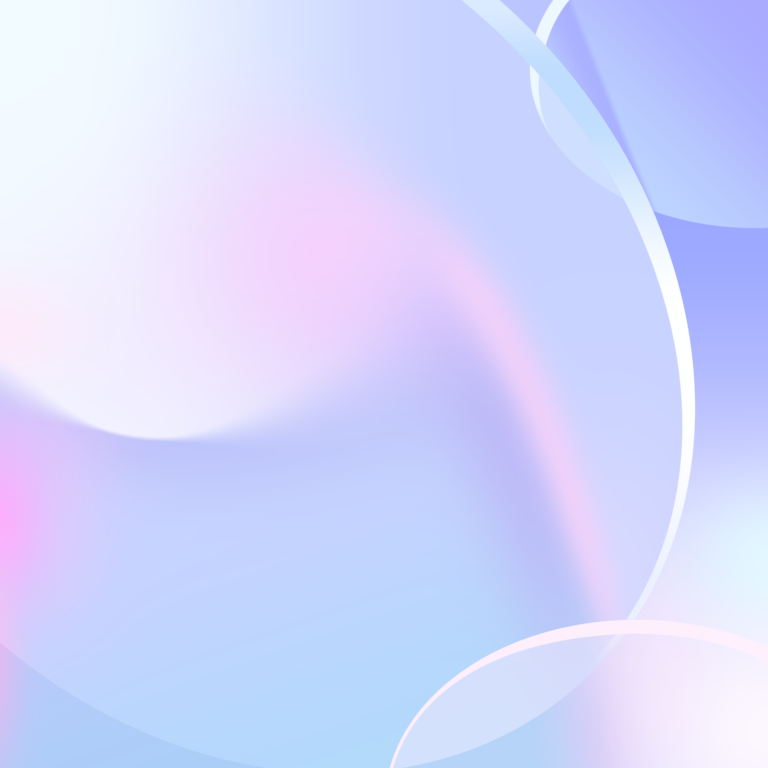
This background is drawn by a Shadertoy shader. Its source:

```glsl
// Pastel silk folds beneath three overlapping glassy ellipses with bright rims.

// Signed distance (approximate) to an ellipse; tilt skews its axes.
float ellipse(vec2 p, vec2 centre, vec2 radius, float tilt) {
    vec2 q = (p - centre) / radius;
    float norm = 1.0 - tilt * tilt;
    float k = max(sqrt((dot(q, q) + 2.0 * tilt * q.x * q.y) / norm), 1e-3);
    vec2 gradient = (q + tilt * q.yx) / (radius * k * norm);
    return (k - 1.0) / max(length(gradient), 1e-3);
}

// Soft elliptical spot, 1 at its centre.
float glow(vec2 p, vec2 centre, vec2 radius) {
    vec2 q = (p - centre) / radius;
    return exp(-dot(q, q));
}

float bell(float x, float width) {
    return exp(-x * x / (width * width));
}

// Antialiased coverage of the inside of a distance field.
float fill(float d) {
    float pixel = 0.9 / min(iResolution.x, iResolution.y);
    return 1.0 - smoothstep(-pixel, pixel, d);
}

// Rim lying just inside a distance field.
float rim(float d, float width) {
    return fill(d) * (1.0 - fill(d + width));
}

vec3 silk(vec2 p) {
    // Steep ridge on the right, blurred towards its top
    float t = p.y - 0.15;
    float ridge = 0.80 - 0.25 * t - 0.6 * t * t * t;
    float slope = 0.25 + 1.8 * t * t;
    float d = (p.x - ridge) / sqrt(1.0 + slope * slope);
    float blur = mix(0.018, 0.075, smoothstep(0.35, 0.85, p.y));
    float inside = 1.0 - smoothstep(-blur, blur, d);

    // Shallow wave, sharp only around its trough
    float dx = p.x - 0.215;
    float wave = 0.428 + mix(1.9, 1.1, smoothstep(0.1, 0.35, p.x)) * dx * dx / (1.0 + 3.0 * dx * dx);
    float h = p.y - wave;
    float waveBlur = 0.004 + 0.12 * smoothstep(0.2, 0.6, p.x) + 0.035 * (1.0 - smoothstep(0.0, 0.14, p.x));
    float below = inside * (1.0 - smoothstep(-waveBlur, waveBlur, h));

    // Upper sheet
    vec3 color = mix(vec3(0.95, 0.985, 1.0), vec3(0.785, 0.825, 1.0), smoothstep(0.08, 0.6, p.x));
    color = mix(color, vec3(0.945, 0.935, 1.0), 0.85 * glow(p, vec2(0.16, 0.54), vec2(0.22, 0.2)));
    color = mix(color, vec3(0.86, 0.86, 1.0), 0.7 * glow(p, vec2(0.8, 0.25), vec2(0.12, 0.2)));
    color = mix(color, vec3(0.96, 0.825, 0.99), inside * glow(p, vec2(0.43, 0.665), vec2(0.2, 0.18)));
    color = mix(color, vec3(0.85, 0.77, 0.995), 0.8 * inside * glow(p, vec2(0.61, 0.57), vec2(0.13, 0.1)));
    color = mix(color, vec3(1.0, 0.91, 0.98), 0.8 * glow(p, vec2(0.0, 0.57), vec2(0.09, 0.07)));

    // Lower sheet with shaded folds
    vec3 lower = mix(vec3(0.70, 0.85, 0.985), vec3(0.78, 0.825, 1.0), smoothstep(-0.05, 0.42, p.y + 0.35 * (0.4 - p.x)));
    lower = mix(lower, vec3(0.735, 0.76, 0.98), 0.85 * bell(h, 0.04 + 0.12 * p.x));
    lower = mix(lower, vec3(0.735, 0.715, 0.965), 0.8 * bell(d + 0.055, 0.07) * smoothstep(-0.1, 0.4, p.y));
    lower = mix(lower, vec3(0.85, 0.76, 0.985), 0.85 * glow(p, vec2(0.03, 0.42), vec2(0.11, 0.07)));
    lower = mix(lower, vec3(0.87, 0.80, 0.985), 0.7 * glow(p, vec2(0.07, 0.32), vec2(0.07, 0.13)));
    lower = mix(lower, vec3(1.0, 0.67, 0.995), glow(p, vec2(-0.01, 0.32), vec2(0.065, 0.1)));
    lower = mix(lower, vec3(0.96, 0.76, 0.96), 0.9 * glow(p, vec2(-0.01, 0.14), vec2(0.035, 0.14)));
    color = mix(color, lower, below);

    // Pink crest
    float crest = bell(d, 0.02 + 0.025 * p.y) * smoothstep(0.0, 0.35, p.y) * (1.0 - smoothstep(0.6, 0.8, p.y));
    return mix(color, vec3(0.955, 0.82, 0.98), 0.85 * crest);
}

void mainImage(out vec4 fragColor, in vec2 fragCoord) {
    vec2 p = fragCoord / iResolution.xy;
    float big = ellipse(p, vec2(0.319, 0.587), vec2(0.586, 0.594), 0.2);
    float upper = ellipse(p, vec2(0.983, 0.909), vec2(0.293, 0.206), 0.0);
    float lower = ellipse(p, vec2(0.829, -0.048), vec2(0.328, 0.241), 0.0);
    float outside = 1.0 - fill(big);
    vec3 color = silk(p);

    // Backdrop around the large ellipse
    vec3 backdrop = mix(vec3(0.91, 0.90, 1.0), vec3(0.61, 0.66, 1.0), smoothstep(0.16, 0.72, p.y));
    backdrop = mix(backdrop, vec3(0.73, 0.77, 1.0), smoothstep(0.78, 0.95, p.y));
    backdrop = mix(backdrop, vec3(0.83, 0.77, 0.96), glow(p, vec2(0.77, 0.04), vec2(0.07, 0.15)));
    backdrop = mix(backdrop, vec3(0.96, 0.88, 0.985), 0.8 * glow(p, vec2(0.87, 0.12), vec2(0.08, 0.12)));
    backdrop = mix(backdrop, vec3(0.88, 0.97, 1.0), glow(p, vec2(1.01, 0.27), vec2(0.11, 0.1)));
    backdrop = mix(backdrop, vec3(1.0, 0.985, 1.0), glow(p, vec2(1.0, 0.05), vec2(0.13, 0.13)));
    vec3 shaded = color * vec3(0.94, 0.955, 0.985);
    color = mix(color, mix(shaded, backdrop, smoothstep(0.69, 0.81, p.x + 0.1 * p.y)), outside);

    // Upper right ellipse, with a dark wedge beside its rim
    vec3 pane = mix(vec3(0.74, 0.83, 1.0), vec3(0.665, 0.67, 1.0), smoothstep(1.55, 1.98, p.x + p.y));
    float wedgeEdge = 0.736 + 0.4 * (1.0 - p.y);
    float wedge = smoothstep(-0.07, 0.0, p.x - wedgeEdge) * (1.0 - smoothstep(0.0, 0.012, p.x - wedgeEdge));
    pane = mix(pane, vec3(0.655, 0.675, 1.0), 0.85 * wedge);
    color = mix(color, pane, fill(upper) * outside);
    color = mix(color, vec3(0.82, 0.89, 1.0), 0.75 * fill(upper) * (1.0 - outside));
    float upperWidth = 0.017 * smoothstep(0.8, 0.96, p.y);
    color = mix(color, vec3(0.93, 0.97, 1.0), rim(upper, upperWidth) * smoothstep(0.8, 0.88, p.y));

    // Rim of the large ellipse
    float bigWidth = 0.009 + 0.023 * smoothstep(0.15, 0.95, p.y);
    vec3 bigRim = mix(vec3(0.92, 0.94, 1.0), vec3(0.995, 1.0, 1.0), smoothstep(0.2, 0.45, p.y));
    bigRim = mix(bigRim, vec3(0.75, 0.865, 0.995), smoothstep(0.6, 0.87, p.y));
    bigRim = mix(bigRim, vec3(0.86, 0.92, 1.0), smoothstep(0.9, 1.0, p.y));
    float bigRimMask = rim(big, bigWidth) * smoothstep(0.12, 0.2, p.y) * smoothstep(0.55, 0.6, p.x);
    color = mix(color, bigRim, bigRimMask);

    // Lower right ellipse
    color = mix(color, vec3(0.94, 0.91, 0.99), fill(lower) * mix(0.55, 0.2, outside));
    float lowerWidth = 0.004 + 0.014 * smoothstep(0.51, 0.8, p.x);
    color = mix(color, vec3(1.0, 0.94, 0.99), 0.95 * rim(lower, lowerWidth));

    fragColor = vec4(color, 1.0);
}
```
